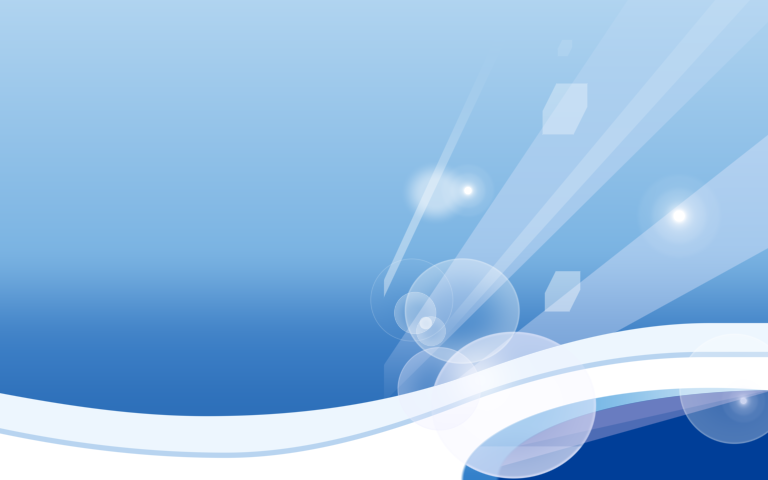
This background is drawn by a Shadertoy shader. Its source:

```glsl
// Blue sky with slanted light beams, lens bubbles and white sweeping waves.

const vec3 WHITE = vec3(1.0);
const vec3 LAVENDER = vec3(0.93, 0.93, 1.0);
const vec3 DEEP_BLUE = vec3(0.0, 0.245, 0.595);

// Coverage of a shape from its signed distance (negative inside)
float cover(float d, float px) { return smoothstep(px, -px, d); }

// Signed distance to the line a-b, positive on its left
float leftOf(vec2 p, vec2 a, vec2 b) {
    vec2 d = normalize(b - a);
    return d.x * (p.y - a.y) - d.y * (p.x - a.x);
}

// Area between a left edge a-b and a right edge c-d
float beam(vec2 p, vec2 a, vec2 b, vec2 c, vec2 d, float px) {
    return cover(max(leftOf(p, a, b), -leftOf(p, c, d)), px);
}

// Cubic between two knots given as (x, height, slope)
float cubic(float x, vec3 a, vec3 b) {
    float w = b.x - a.x, t = clamp((x - a.x) / w, 0.0, 1.0), s = 1.0 - t;
    return s * s * ((1.0 + 2.0 * t) * a.y + t * w * a.z)
         + t * t * ((3.0 - 2.0 * t) * b.y - s * w * b.z);
}

float wave(float x, vec3 a, vec3 b, vec3 c, vec3 d) {
    return x < b.x ? cubic(x, a, b) : x < c.x ? cubic(x, b, c) : cubic(x, c, d);
}

float ellipse(vec2 p, vec2 center, vec2 radii) {
    return (length((p - center) / radii) - 1.0) * min(radii.x, radii.y);
}

// Slanted hexagon made of three crossed strips
float hexagon(vec2 p, float size) {
    vec2 q = abs(p);
    float slant = abs(dot(p, vec2(0.894, -0.447)));
    return max(max(q.x - 0.88 * size, q.y - size), slant - 0.75 * size);
}

// Opacity of a bubble that thickens from its middle to its rim
float bubble(vec2 p, vec2 center, vec2 radii, float inner, float rim, float px) {
    float r = length((p - center) / radii);
    float edge = exp(-pow((r - 0.985) * 60.0, 2.0)) * 0.12;
    return cover(ellipse(p, center, radii), px) * (mix(inner, rim, smoothstep(0.2, 1.0, r)) + edge);
}

// Bright core, stepped halos and a soft glow
float flare(vec2 p, vec2 center, float size) {
    float r = length(p - center) / size;
    float light = 0.95 * exp(-r * r * 45.0) + 0.38 * exp(-r * r * 4.5);
    for (int i = 1; i <= 3; i++) {
        float radius = float(i) / 3.0;
        light += 0.06 * smoothstep(radius + 0.08, radius - 0.08, r);
    }
    return min(light, 1.0);
}

vec3 sky(float y) {
    vec3 c = mix(vec3(0.18, 0.44, 0.73), vec3(0.23, 0.49, 0.77), smoothstep(0.14, 0.29, y));
    c = mix(c, vec3(0.49, 0.71, 0.89), smoothstep(0.25, 0.51, y));
    return mix(c, vec3(0.69, 0.83, 0.94), clamp((y - 0.5) / 0.5, 0.0, 1.0));
}

void mainImage(out vec4 fragColor, in vec2 fragCoord) {
    float px = 0.8 / iResolution.y;
    vec2 p = fragCoord / iResolution.y;
    vec3 color = sky(p.y);

    // Light beams, all starting right of a common upright edge
    float start = cover(0.8 - p.x, px);
    float wide = beam(p, vec2(0.8, 0.24), vec2(1.308, 1.0), vec2(0.8, 0.1625), vec2(1.615, 0.969), px);
    float stripe = beam(p, vec2(0.917, 0.3125), vec2(1.49, 1.0), vec2(0.917, 0.2875), vec2(1.5625, 1.0), px);
    float thin = beam(p, vec2(0.8, 0.417), vec2(0.915, 0.667), vec2(0.8, 0.381), vec2(0.935, 0.667), px);
    float low = beam(p, vec2(1.083, 0.3125), vec2(1.6, 0.719), vec2(1.275, 0.304), vec2(1.6, 0.483), px);
    float fadeUp = 1.0 - smoothstep(0.5, 1.05, p.y);
    color = mix(color, LAVENDER, start * wide * (0.09 + 0.24 * fadeUp) * smoothstep(0.1, 0.4, p.y));
    color = mix(color, WHITE, stripe * (0.1 + 0.12 * fadeUp) * smoothstep(0.26, 0.45, p.y));
    color = mix(color, WHITE, start * thin * 0.38 * smoothstep(0.93, 0.5, p.y));
    color = mix(color, LAVENDER, low * 0.36);

    // Floating hexagons
    color = mix(color, WHITE, 0.32 * cover(hexagon(p - vec2(1.177, 0.773), 0.053), px));
    color = mix(color, WHITE, 0.42 * cover(hexagon(p - vec2(1.172, 0.393), 0.042), px));
    color = mix(color, WHITE, 0.1 * cover(hexagon(p - vec2(1.177, 0.9), 0.017), px));

    // Soft cloud and flares
    float cloud = smoothstep(1.2, 0.45, length((p - vec2(0.908, 0.598)) / vec2(0.062, 0.057)));
    color = mix(color, WHITE, 0.5 * cloud);
    color = mix(color, WHITE, flare(p, vec2(0.975, 0.603), 0.054));
    color = mix(color, WHITE, flare(p, vec2(1.415, 0.55), 0.085));

    // Pale wave, its blue lower rim, then the white ground
    float crest = wave(p.x, vec3(0.0, 0.181, -0.19), vec3(0.43, 0.133, 0.0),
                       vec3(1.0, 0.227, 0.37), vec3(1.48, 0.327, 0.0));
    float ground = wave(p.x, vec3(0.0, 0.108, -0.21), vec3(0.47, 0.057, 0.0),
                        vec3(0.96, 0.167, 0.385), vec3(1.47, 0.267, 0.0));
    color = mix(color, vec3(0.93, 0.965, 0.995), cover(p.y - crest, px));
    color = mix(color, vec3(0.72, 0.83, 0.94), cover(p.y - ground, px));
    color = mix(color, WHITE, cover(p.y - ground + 0.011, px));

    // Blue hollow in the lower right corner with a violet sheen
    float hollow = cover(ellipse(p, vec2(1.48, 0.0), vec2(0.517, 0.192)), px);
    float deep = hollow * cover(ellipse(p, vec2(1.62, 0.0), vec2(0.583, 0.187)), px);
    vec3 shallow = mix(vec3(0.2, 0.5, 0.79), vec3(0.47, 0.72, 0.9), smoothstep(0.0, 0.12, p.y));
    color = mix(color, mix(shallow, WHITE, smoothstep(1.2, 1.5, p.x) * 0.5), hollow);
    color = mix(color, DEEP_BLUE, deep);
    float sheen = cover(-leftOf(p, vec2(1.21, 0.075), vec2(1.6, 0.184)), px);
    float upper = cover(-leftOf(p, vec2(1.21, 0.1), vec2(1.6, 0.187)), px);
    color = mix(color, vec3(0.72, 0.67, 0.87), deep * (0.42 * sheen + 0.15 * upper));

    // Bubbles around the source of the light
    vec2 bigCenter = vec2(1.07, 0.156);
    float big = bubble(p, bigCenter, vec2(0.172, 0.153), 0.42, 0.56, px);
    big *= 1.0 + 0.25 * hollow * cover(p.y - 0.07, px);
    color = mix(color, LAVENDER, big * (1.0 - 0.6 * cover(p.y - crest, px) * (1.0 - hollow)));
    color = mix(color, LAVENDER, bubble(p, vec2(0.915, 0.19), vec2(0.087), 0.18, 0.36, px));
    color = mix(color, WHITE, bubble(p, vec2(0.963, 0.352), vec2(0.12, 0.11), 0.06, 0.32, px));
    color = mix(color, WHITE, bubble(p, vec2(0.865, 0.348), vec2(0.044), 0.1, 0.28, px));
    color = mix(color, WHITE, bubble(p, vec2(0.898, 0.31), vec2(0.031), 0.1, 0.25, px));
    color = mix(color, WHITE, bubble(p, vec2(0.887, 0.327), vec2(0.013), 0.4, 0.5, px));
    color = mix(color, WHITE, bubble(p, vec2(0.858, 0.375), vec2(0.087), 0.0, 0.03, px));
    color = mix(color, WHITE, bubble(p, vec2(1.53, 0.19), vec2(0.115), 0.25, 0.3, px));
    color = mix(color, WHITE, 0.6 * exp(-pow(length(p - vec2(1.0, 0.208)) / 0.06, 2.0)));
    color = mix(color, LAVENDER, 0.8 * flare(p, vec2(1.549, 0.165), 0.045));

    fragColor = vec4(color, 1.0);
}
```
